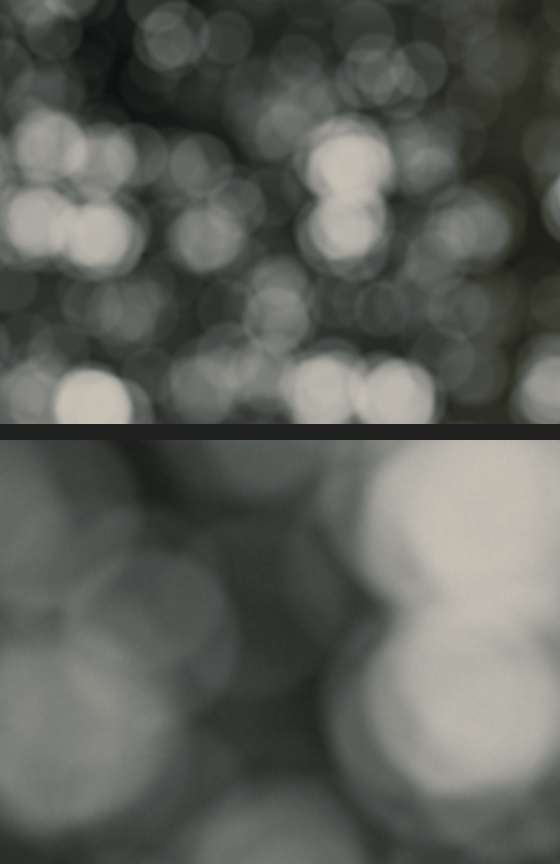
Top: the whole. Bottom: its middle third, enlarged.
This background is drawn by a WebGL 2 fragment shader. Its source:

```glsl
#version 300 es
precision highp float;

uniform vec2 u_resolution;
out vec4 fragColor;

// Lengths are fractions of the canvas height.
const float CLUSTER_CELL = 0.18;
const float CLUSTER_LIGHT = 2.1;
const int CLUSTER_DISCS = 10;
const float CLUSTER_SPREAD = 0.058;
const vec2 CLUSTER_RADIUS = vec2(0.066, 0.090);
const float CLUSTER_SOFTNESS = 0.011;
const vec2 CLUMP = vec2(0.24, 0.60); // first center, spacing
const float CLUMP_FLOOR = 0.40;
const float FAINT_CELL = 0.15;
const int FAINT_DISCS = 3;
const vec2 FAINT_RADIUS = vec2(0.062, 0.080);
const vec2 FAINT_LIGHT = vec2(0.02, 0.13);
const float FAINT_SOFTNESS = 0.009;
const vec2 AMBIENT = vec2(0.11, 0.21);
const float TRUNK_X = 1.22;
const float TRUNK_WIDTH = 0.08;
const float MAX_TONE = 0.80;
const float GRAIN_SIZE = 0.0026;
const float GRAIN_AMOUNT = 0.014;
const vec3 OLIVE_TINT = vec3(1.04, 1.0, 0.88);

const int TONE_COUNT = 8;
const vec3 TONES[TONE_COUNT] = vec3[](
    vec3(0.03, 0.04, 0.04), vec3(0.11, 0.12, 0.11),
    vec3(0.19, 0.20, 0.18), vec3(0.28, 0.30, 0.29),
    vec3(0.40, 0.42, 0.40), vec3(0.55, 0.55, 0.53),
    vec3(0.68, 0.67, 0.64), vec3(0.79, 0.77, 0.72));

// Integer hash: three values in [0, 1) per lattice point and seed.
vec3 hash3(vec2 cell, int seed) {
    uvec3 v = uvec3(ivec3(ivec2(cell), seed)) * 1664525u + 1013904223u;
    v.x += v.y * v.z; v.y += v.z * v.x; v.z += v.x * v.y;
    v ^= v >> 16u;
    v.x += v.y * v.z; v.y += v.z * v.x; v.z += v.x * v.y;
    return vec3(v >> 8u) * exp2(-24.0);
}

float valueNoise(vec2 p, int seed) {
    vec2 i = floor(p), f = fract(p);
    f = f * f * (3.0 - 2.0 * f);
    float low = mix(hash3(i, seed).x, hash3(i + vec2(1, 0), seed).x, f.x);
    float high = mix(hash3(i + vec2(0, 1), seed).x, hash3(i + vec2(1, 1), seed).x, f.x);
    return mix(low, high, f.y);
}

float bump(float x, float center, float width) {
    float d = (x - center) / width;
    return exp(-d * d);
}

// Soft disc, slightly brighter toward its rim.
float disc(vec2 p, float radius, float softness) {
    float d = length(p);
    float rim = mix(0.92, 1.0, smoothstep(0.4 * radius, radius, d));
    return rim * (1.0 - smoothstep(radius - softness, radius + softness, d));
}

float openness(vec2 p) {
    return 1.0 - 0.95 * bump(p.x, TRUNK_X, TRUNK_WIDTH);
}

// Bright clusters clump along a middle band and the bottom.
float clusterStrength(vec2 center, float chance) {
    float band = max(bump(center.y, 0.54, 0.18), bump(center.y, 0.03, 0.11));
    float wave = 0.5 + 0.5 * cos(6.28319 * (center.x - CLUMP.x) / CLUMP.y);
    float bright = band * mix(CLUMP_FLOOR, 1.0, wave) * smoothstep(-0.1, 0.6, chance);
    float stray = 0.25 * chance * chance * chance;
    return openness(center) * max(bright, stray);
}

float clusterLight(vec2 p) {
    float light = 0.0;
    vec2 home = floor(p / CLUSTER_CELL);
    for (int y = -1; y <= 1; y++)
    for (int x = -1; x <= 1; x++) {
        vec2 cell = home + vec2(x, y);
        vec3 h = hash3(cell, 1);
        vec2 center = (cell + 0.2 + 0.6 * h.xy) * CLUSTER_CELL;
        float strength = clusterStrength(center, h.z) * CLUSTER_LIGHT / float(CLUSTER_DISCS);
        for (int k = 0; k < CLUSTER_DISCS; k++) {
            vec3 r = hash3(cell, 10 + k);
            float angle = 6.28319 * r.x;
            vec2 offset = CLUSTER_SPREAD * r.y * vec2(cos(angle), sin(angle));
            float radius = mix(CLUSTER_RADIUS.x, CLUSTER_RADIUS.y, r.z);
            light += strength * disc(p - center - offset, radius, CLUSTER_SOFTNESS);
        }
    }
    return light;
}

float faintLight(vec2 p) {
    float light = 0.0;
    vec2 home = floor(p / FAINT_CELL);
    for (int y = -1; y <= 1; y++)
    for (int x = -1; x <= 1; x++)
    for (int k = 0; k < FAINT_DISCS; k++) {
        vec2 cell = home + vec2(x, y);
        vec3 h = hash3(cell, 40 + k);
        vec2 center = (cell + h.xy) * FAINT_CELL;
        float radius = mix(FAINT_RADIUS.x, FAINT_RADIUS.y, hash3(cell, 60 + k).x);
        float level = mix(FAINT_LIGHT.x, FAINT_LIGHT.y, h.z * h.z) * openness(center);
        light += level * disc(p - center, radius, FAINT_SOFTNESS);
    }
    return light * mix(0.5, 1.3, valueNoise(p * 3.0, 3));
}

void main() {
    vec2 p = gl_FragCoord.xy / u_resolution.y;

    // Out-of-focus backdrop, darkest at the upper left.
    float corner = 1.0 - smoothstep(0.1, 0.5, length(p - vec2(0.15, 1.0)));
    float ambient = mix(AMBIENT.x, AMBIENT.y, valueNoise(p * 2.5, 2)) * (1.0 - 0.6 * corner);

    // Overlapping light saturates gently.
    float light = ambient + faintLight(p) + clusterLight(p);
    float tone = MAX_TONE * (1.0 - exp(-light / MAX_TONE));
    tone += GRAIN_AMOUNT * (valueNoise(p / GRAIN_SIZE, 4) - 0.5);

    // Tone ramp from cool shadow to warm highlight.
    vec3 color = TONES[0];
    for (int i = 1; i < TONE_COUNT; i++)
        color = mix(color, TONES[i], clamp((tone - TONES[i - 1].g) / (TONES[i].g - TONES[i - 1].g), 0.0, 1.0));

    float olive = smoothstep(0.95, 1.2, p.x) * (1.0 - smoothstep(0.2, 0.4, tone));
    fragColor = vec4(color * mix(vec3(1.0), OLIVE_TINT, olive), 1.0);
}
```
